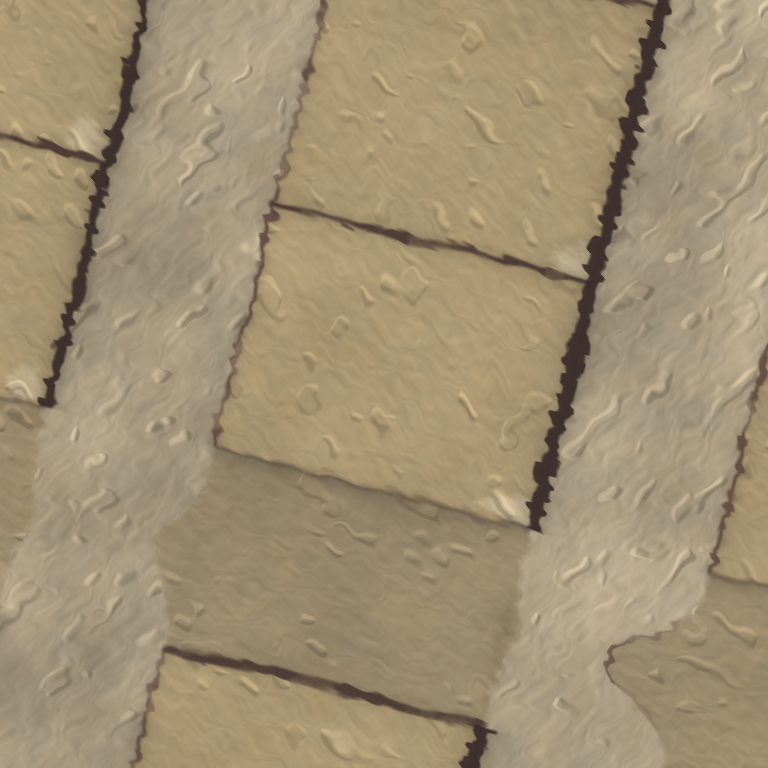
Give the GLSL for this texture, as a WebGL 2 fragment shader.

```glsl
#version 300 es
precision highp float;
// Worn sandstone paving: slanted pale strips between tan blocks with dark, ragged joints.
uniform vec2 u_resolution;
out vec4 fragColor;

#define SLANT 0.25         // lean of the strips and fall of the cross joints
#define PERIOD 0.671       // distance from strip to strip
#define FIRST_STRIP 0.193  // left edge of the first strip
#define STRIP_WIDTH 0.232
#define SOFT 0.003         // edge smoothing
#define RAGGED 0.009       // fine tearing of the joints
#define WANDER 0.012       // slow drift of the joints
#define SPIKES 0.011       // length of the dark splinters beside the joints
#define GRAIN 0.17         // relief contrast

const vec3 TAN = vec3(0.665, 0.590, 0.447);
const vec3 STRIP = vec3(0.655, 0.600, 0.500);
const vec3 SLAB = vec3(0.605, 0.540, 0.425);
const vec3 CHIP = vec3(0.77, 0.71, 0.58);
const vec3 BROWN = vec3(0.37, 0.28, 0.25);
const vec3 DARK = vec3(0.225, 0.17, 0.16);
const float JOINTS[4] = float[4](-0.205, 0.176, 0.515, 0.788);

float hash(vec2 p) {
  vec3 q = fract(p.xyx * 0.1031);
  q += dot(q, q.yzx + 33.33);
  return fract((q.x + q.y) * q.z);
}

float noise(vec2 p) {
  vec2 i = floor(p), f = fract(p);
  f = f * f * f * (f * (f * 6.0 - 15.0) + 10.0);
  return mix(mix(hash(i), hash(i + vec2(1, 0)), f.x),
             mix(hash(i + vec2(0, 1)), hash(i + vec2(1, 1)), f.x), f.y);
}

float fbm(vec2 p) {
  float sum = 0.0, amp = 0.5;
  for (int i = 0; i < 4; i++) {
    sum += amp * noise(p);
    p = mat2(1.6, 1.2, -1.2, 1.6) * p + 7.3;
    amp *= 0.5;
  }
  return sum / 0.9375;
}

vec2 turn(vec2 p, float angle) {
  float c = cos(angle), s = sin(angle);
  return vec2(c * p.x + s * p.y, c * p.y - s * p.x);
}

// Embossed short streaks along the given angle, with sparse sharp pits
float relief(vec2 p, float angle) {
  vec2 q = turn(p, angle) * vec2(42.0, 85.0) + 50.0;
  q += 1.2 * (noise(p * 45.0) - 0.5);
  vec2 lit = vec2(0.2, 0.55);
  float coarse = noise(q) - noise(q + lit);
  float fine = noise(q * 1.9 + 9.0) - noise(q * 1.9 + 9.0 + lit);
  vec2 hole = q * 0.75 + 21.0;
  float pit = smoothstep(0.78, 0.95, noise(hole + 0.7 * lit)) - smoothstep(0.78, 0.95, noise(hole));
  return 0.38 * coarse + 0.32 * fine + 0.8 * pit;
}

float line(float d, float halfWidth) {
  return 1.0 - smoothstep(halfWidth - SOFT, halfWidth + SOFT, abs(d));
}

void main() {
  vec2 p = gl_FragCoord.xy / u_resolution;
  p.y = 1.0 - p.y;

  // Slanted coordinates with torn edges
  vec2 splinter = turn(p, 0.55);
  float teeth = noise(splinter * vec2(30.0, 95.0) + 40.0) - 0.5;
  float spike = smoothstep(0.45, 0.95, noise(splinter * vec2(35.0, 120.0) + 70.0));
  float u = p.x + SLANT * p.y + WANDER * (fbm(p * 8.0) - 0.5) + RAGGED * teeth;
  float v = p.y - SLANT * p.x + WANDER * (fbm(p * 8.0 + 31.0) - 0.5) + 0.7 * RAGGED * teeth;

  // Strips, narrowed where the worn slab row bites into them
  float x = u - FIRST_STRIP;
  float column = floor(x / PERIOD + 0.5);
  float left = x - PERIOD * column;
  float away = (v - 0.66) / 0.06;
  float bite = exp(-away * away) * (0.7 + 0.6 * fbm(p * 20.0 + 3.0));
  float right = left - (STRIP_WIDTH + 0.018 * column - bite * (0.045 + 0.06 * column));
  float slab = smoothstep(-SOFT, SOFT, v - JOINTS[2]) * (1.0 - smoothstep(-SOFT, SOFT, v - JOINTS[3]));
  float blur = SOFT * (1.0 + 1.5 * slab);
  float strip = smoothstep(-blur, blur, left - 0.018 * bite) * (1.0 - smoothstep(-blur, blur, right));

  // Cross joints and the pale chips beside them
  float joint = 0.0, chip = 0.0, row = 0.0, halo = 0.0;
  for (int i = 0; i < 4; i++) {
    float d = v - JOINTS[i];
    float strength = i == 2 ? 0.25 : 0.95;
    joint = max(joint, strength * line(d, (i == 3 ? 0.0055 : 0.0035) + 0.5 * SPIKES * spike));
    halo = max(halo, strength * exp(-abs(d) / 0.007));
    row += step(0.0, d);
    vec2 corner = turn(vec2(left + 0.028, d + 0.022), 0.3) / vec2(0.045, 0.026);
    float broken = exp(-dot(corner, corner)) + 1.1 * (fbm(splinter * vec2(28.0, 55.0)) - 0.5);
    if (i < 3) chip = max(chip, smoothstep(0.4, 0.95, broken));
  }
  float lip = slab * exp(-max(v - JOINTS[2], 0.0) / 0.016);

  // Surface colour
  float stoneTone = hash(vec2(column + step(0.1, left), row) + 17.0) - 0.5;
  float mottle = fbm(p * 9.0 + 5.0) - 0.5;
  vec3 color = mix(TAN, SLAB, slab) * (1.0 + 0.03 * stoneTone);
  color = mix(color, CHIP, 0.85 * chip);
  color *= 1.0 - 0.2 * lip;
  float worn = smoothstep(0.0, 0.25, left) * column;
  color = mix(color, STRIP * (1.0 + 0.07 * worn), strip);
  float angle = strip > 0.5 ? -0.85 : mix(0.75, 0.4, step(0.5, slab));
  color *= 1.0 + GRAIN * (1.0 + 0.2 * strip) * relief(p, angle);
  color *= 1.0 + (0.12 + 0.16 * strip) * mottle;
  color += vec3(0.03, 0.005, -0.015) * (fbm(p * 24.0 + 60.0) - 0.5);
  color += 0.03 * (fbm(p * 90.0) - 0.5);

  // Dark joints with splinters, worn away along the slab row
  float open = 1.0 - slab;
  float wear = 0.5 + 0.5 * smoothstep(0.35, 0.55, fbm(p * 22.0 + 80.0));
  float rightOpen = max(open, 0.8 * bite * column);
  float rightLine = line(right, 0.0025 + 0.55 * SPIKES * spike) * rightOpen * wear;
  float swell = 0.004 * (noise(p * 26.0 + 12.0) - 0.5);
  float leftLine = line(left, 0.006 + 0.0025 * column + swell + 0.75 * SPIKES * spike) * open;
  float shade = max(exp(-abs(left) / 0.015), 0.7 * exp(-abs(right) / 0.008) * wear);
  color *= 1.0 - 0.3 * shade * max(open, 0.5 * bite * column);
  color *= 1.0 - 0.25 * halo * (1.0 - strip);
  color = mix(color, BROWN, 0.85 * rightLine);
  color = mix(color, mix(BROWN, DARK, 0.5), joint * (1.0 - strip) * (0.3 + 0.7 * wear));
  color = mix(color, DARK, 0.93 * leftLine);
  fragColor = vec4(color, 1.0);
}
```
